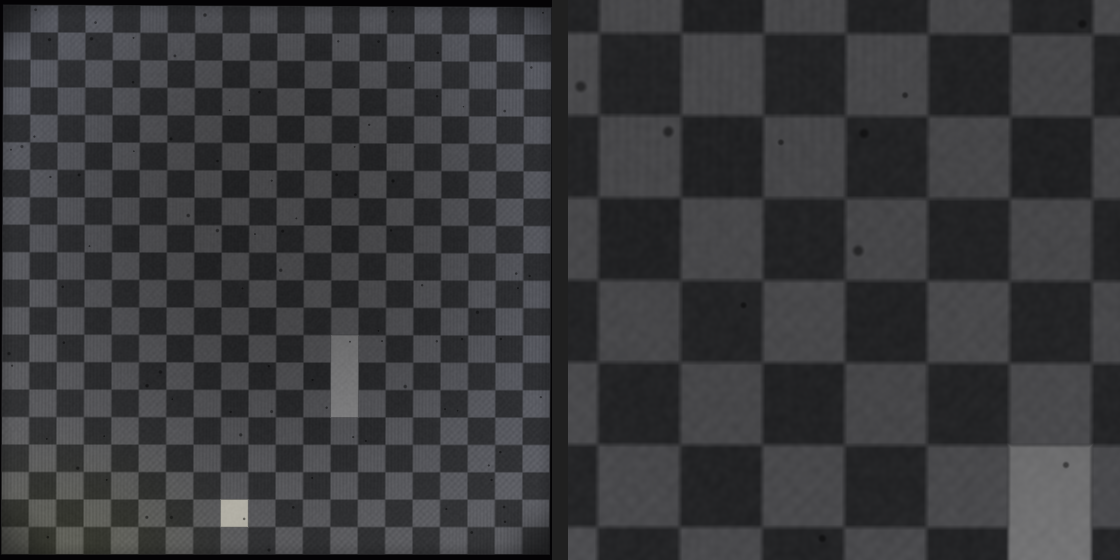
Left: the whole. Right: its middle third, enlarged.
A Shadertoy shader for this pattern:

```glsl
// Checkerboard cloth of 20 by 20 charcoal and grey squares in a thin black border.
// Smoothed sine signs make the checks; a radial lift, tints, gradient noise and
// a fine woven ripple give the uneven light, and a few pale panels break the grid.

const float CELLS = 20.0;
const float PI = 3.14159265;
const float EDGE = 0.035;                 // half width of a soft edge, in cells
const vec3 BORDER = vec3(0.015, 0.012, 0.018);
const vec3 DARK = vec3(0.133, 0.135, 0.142);
const vec3 LIGHT = vec3(0.279, 0.279, 0.288);
const vec3 PANEL = vec3(0.455, 0.455, 0.46);
const vec3 BRIGHT = vec3(0.70, 0.69, 0.65);
const vec3 COOL_TINT = vec3(-0.008, 0.0, 0.024);
const vec3 WARM_TINT = vec3(0.012, 0.015, -0.025);
const vec2 DIM_CENTER = vec2(0.51, 0.40);
const float LIFT = 0.085;                 // added light away from the dim center
const float THREADS = 8.0;                // woven threads per cell
const float WEAVE = 0.016;
const float GRAIN = 0.014;
const float CELL_VARIATION = 0.012;
const float SPECK_CHANCE = 0.05;

float hash(vec2 p) {
    vec3 q = fract(vec3(p.xyx) * 0.1031);
    q += dot(q, q.yzx + 33.33);
    return fract((q.x + q.y) * q.z);
}

float gradientDot(vec2 corner, vec2 p) {
    float angle = 2.0 * PI * hash(corner);
    return dot(vec2(cos(angle), sin(angle)), p - corner);
}

float gradientNoise(vec2 p) {
    vec2 i = floor(p), f = p - i;
    vec2 s = f * f * f * (f * (f * 6.0 - 15.0) + 10.0);
    vec2 e = vec2(1.0, 0.0);
    return mix(mix(gradientDot(i, p), gradientDot(i + e, p), s.x),
               mix(gradientDot(i + e.yx, p), gradientDot(i + 1.0, p), s.x), s.y);
}

// Soft coverage of the rectangle from lo to hi.
float boxMask(vec2 p, vec2 lo, vec2 hi, float soft) {
    vec2 d = abs(p - 0.5 * (lo + hi)) - 0.5 * (hi - lo);
    return 1.0 - smoothstep(-soft, soft, max(d.x, d.y));
}

// Slightly skewed board coordinates, running 0 to 1 from the top left.
vec2 boardCoords(vec2 uv) {
    vec2 origin = vec2(0.006 - 0.004 * uv.y, 0.0085 + 0.0045 * uv.x * (1.0 - uv.y));
    return (uv - origin) / vec2(0.9935, 0.9815);
}

// Vertical ripple that drifts into a diagonal, dotted weave toward the rim.
float weave(vec2 p, float rim) {
    vec2 t = 2.0 * PI * THREADS * p;
    float vertical = sin(t.x);
    float diagonal = sin(0.5 * (t.x + t.y));
    float dots = sin(0.5 * t.x) * sin(0.5 * t.y);
    float zone = smoothstep(-0.25, 0.25, gradientNoise(p * 0.22 + 7.0));
    return mix(vertical, 0.6 * diagonal + dots, zone) * mix(0.3, 1.0, rim);
}

// Sparse dark flecks, each jittered within its own square.
float specks(vec2 p) {
    vec2 id = floor(p * 2.0);
    vec2 center = 0.25 + 0.5 * vec2(hash(id + 31.0), hash(id + 57.0));
    float radius = mix(0.06, 0.13, hash(id + 83.0));
    float spot = 1.0 - smoothstep(0.4 * radius, 1.5 * radius, length(fract(p * 2.0) - center));
    return spot * step(hash(id + 11.0), SPECK_CHANCE);
}

void mainImage(out vec4 fragColor, in vec2 fragCoord) {
    vec2 uv = fragCoord / iResolution.xy;
    uv.y = 1.0 - uv.y;
    vec2 board = boardCoords(uv);
    vec2 p = board * CELLS;
    float soft = max(EDGE, 0.75 * CELLS / min(iResolution.x, iResolution.y));

    // Alternating squares
    vec2 signs = clamp(sin(PI * p) / (PI * soft), -1.0, 1.0);
    float checker = 0.5 - 0.5 * signs.x * signs.y;
    vec3 color = mix(DARK, LIGHT, checker);

    // Uneven light and color across the cloth
    float rim = smoothstep(0.14, 0.66, length((board - DIM_CENTER) * vec2(1.0, 0.95)));
    color += LIFT * rim * mix(0.75, 1.0, checker);
    float cool = rim * smoothstep(0.9, 0.1, board.y - 0.45 * board.x);
    float warm = 1.0 - smoothstep(0.0, 0.38, length((board - vec2(0.12, 1.0)) * vec2(1.0, 1.4)));
    color += COOL_TINT * cool * mix(0.3, 1.0, checker) + WARM_TINT * warm;
    color += CELL_VARIATION * (hash(floor(p) + 5.0) - 0.5);

    // Pale panels
    float panel = boxMask(p, vec2(12.0, 12.0), vec2(13.0, 15.0), soft);
    float bright = boxMask(p, vec2(8.0, 18.0), vec2(9.0, 19.0), soft);
    color = mix(color, PANEL + 0.02 * (p.y - 13.5), panel);
    color = mix(color, BRIGHT, bright);

    // Cloth surface and wear
    color += WEAVE * weave(p, rim) * mix(0.45, 1.0, checker) * (1.0 - bright);
    color += GRAIN * (gradientNoise(p * 5.0) + gradientNoise(p * 11.0 + 19.0));
    color *= 1.0 - 0.45 * specks(p);

    // Corner shade and border
    vec2 inset = min(board, 1.0 - board);
    color *= mix(0.65, 1.0, smoothstep(0.0, 0.11, length(max(inset, 0.0))));
    color *= mix(0.88, 1.0, smoothstep(0.0, 0.025, min(inset.x, inset.y)));
    color = mix(BORDER, color, boxMask(p, vec2(0.0), vec2(CELLS), soft));
    fragColor = vec4(clamp(color, 0.0, 1.0), 1.0);
}
```
